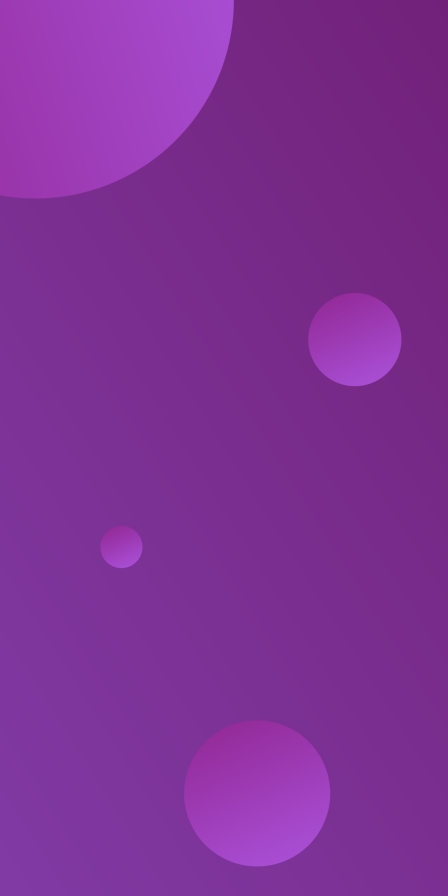
Write a WebGL 1 fragment shader that draws this background.

```glsl
precision highp float;
// A violet diagonal gradient with four flat discs, each shaded from
// magenta to lilac. Discs are distance functions with smoothed edges,
// in a space one unit wide and two units tall, origin at the lower left.

uniform vec2 u_resolution;

#define BACK_DARK   vec3(0.447, 0.130, 0.475)
#define BACK_LIGHT  vec3(0.506, 0.228, 0.645)
#define DISC_DARK   vec3(0.580, 0.170, 0.605)
#define DISC_LIGHT  vec3(0.660, 0.305, 0.830)
#define BACK_DIR    vec2(-0.845, -0.535)
#define SMALL_DIR   vec2(0.40, -0.917)
#define LARGE_DIR   vec2(0.954, 0.30)

// Gradient between the corners (1, 2) and (0, 0).
vec3 background(vec2 p) {
    vec2 corner = vec2(1.0, 2.0);
    float t = dot(p - corner, BACK_DIR) / dot(-corner, BACK_DIR);
    return mix(BACK_DARK, BACK_LIGHT, clamp(t, 0.0, 1.0));
}

// Lays a disc over the base colour, shaded along the unit vector dir.
vec3 disc(vec3 base, vec2 p, vec2 center, float radius, vec2 dir) {
    vec2 offset = p - center;
    float pixel = 1.0 / u_resolution.x;
    float edge = radius - length(offset);
    float cover = smoothstep(-0.75 * pixel, 0.75 * pixel, edge);
    float t = 0.5 + 0.5 * dot(offset, dir) / radius;
    vec3 fill = mix(DISC_DARK, DISC_LIGHT, clamp(t, 0.0, 1.0));
    return mix(base, fill, cover);
}

void main() {
    vec2 p = gl_FragCoord.xy / u_resolution * vec2(1.0, 2.0);
    vec3 color = background(p);

    // Large disc cut by the top edge, then the three small ones.
    color = disc(color, p, vec2(0.079, 2.000), 0.443, LARGE_DIR);
    color = disc(color, p, vec2(0.792, 1.242), 0.104, SMALL_DIR);
    color = disc(color, p, vec2(0.271, 0.779), 0.047, SMALL_DIR);
    color = disc(color, p, vec2(0.574, 0.229), 0.163, SMALL_DIR);

    gl_FragColor = vec4(color, 1.0);
}
```
